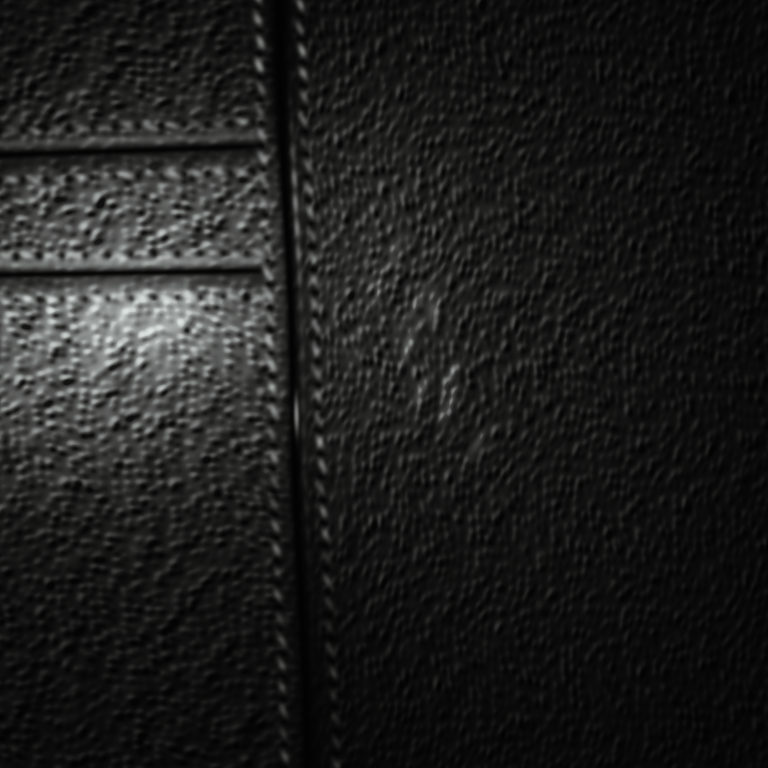
Reproduce this texture procedurally as a Shadertoy shader.

```glsl
// Dark pebbled leather panels joined by stitched seams under a soft lamp glow.
#define GRAIN_LEFT vec2(70.0, 84.0)
#define GRAIN_RIGHT vec2(100.0, 66.0)
#define GRAIN_DEPTH 0.85
#define STITCH_PITCH 0.0300
#define STITCH_GLOSS 1.25
#define SEAM_WIDTH 0.0068
#define LAMP_POS vec2(0.195, 0.585)
#define LAMP_POWER 0.62
#define SCUFF_COUNT 13
#define SCUFF_GLOSS 0.34

vec2 hash2(vec2 p) {
    vec3 q = fract(p.xyx * vec3(0.1031, 0.1030, 0.0973));
    q += dot(q, q.yzx + 33.33);
    return fract((q.xx + q.yz) * q.zy);
}

float gauss(vec2 d, vec2 size) {
    d /= size;
    return exp(-dot(d, d));
}

float ridge(float d, float width) {
    return exp(-d * d / (width * width));
}

// Cellular noise: smooth bumps around jittered cell centres.
float pebbles(vec2 p) {
    vec2 cell = floor(p), f = p - cell;
    float h = 0.0;
    for (int y = -1; y <= 1; y++)
    for (int x = -1; x <= 1; x++) {
        vec2 o = vec2(x, y);
        vec2 r = hash2(cell + o);
        vec2 d = o + 0.1 + 0.8 * r - f;
        h += (0.3 + 0.9 * r.x) * exp(-5.5 * dot(d, d));
    }
    return h;
}

// Slope of the pebbles towards the light.
float slope(vec2 p, vec2 dir) {
    return pebbles(p - 0.25 * dir) - pebbles(p + 0.25 * dir);
}

// Broad light falling on the two sides of the long seam.
float lighting(vec2 p, float rightSide) {
    float left = 0.03
        + LAMP_POWER * gauss(p - LAMP_POS, vec2(0.105, 0.055))
        + 0.33 * gauss(p - vec2(0.07, 0.54), vec2(0.25, 0.135))
        + 0.21 * gauss(p - vec2(0.20, 0.72), vec2(0.26, 0.12))
        + 0.10 * gauss(p - vec2(0.20, 0.60), vec2(0.35, 0.36));
    float right = 0.018
        + 0.12 * gauss(p - vec2(0.44, 0.64), vec2(0.16, 0.24))
        + 0.062 * gauss(p - vec2(0.64, 0.58), vec2(0.30, 0.42));
    return mix(left, right, rightSide);
}

// One row of stitches: x = glossy thread, y = needle hole.
vec2 stitches(float along, float across, float seed) {
    float id = floor(along / STITCH_PITCH);
    float f = (fract(along / STITCH_PITCH) - 0.5) * STITCH_PITCH;
    vec2 r = hash2(vec2(id, seed));
    vec2 d = vec2(f, across + 0.30 * f + 0.004 * (r.y - 0.5));
    float thread = gauss(d, vec2(0.0080, 0.0048)) * (0.35 + 0.75 * r.x);
    float gap = STITCH_PITCH * 0.5 - abs(f);
    return vec2(thread, gauss(vec2(gap, across), vec2(0.0055, 0.0060)));
}

// Short slanted scuffs scattered along a diagonal band.
float scuffs(vec2 p) {
    float sum = 0.0;
    for (int i = 0; i < SCUFF_COUNT; i++) {
        float k = float(i), t = k / float(SCUFF_COUNT - 1);
        vec2 c = vec2(0.515 + 0.080 * t, 0.65 - 0.215 * t);
        c += vec2(0.036 * sin(k * 2.4), 0.028 * cos(k * 3.7));
        vec2 d = p - c;
        d.x -= (0.10 + 0.45 * hash2(vec2(k, 7.0)).x) * d.y;
        sum += gauss(d, vec2(0.0065, 0.019)) * (0.4 + 0.6 * hash2(vec2(k, 3.0)).y);
    }
    return sum;
}

void mainImage(out vec4 fragColor, in vec2 fragCoord) {
    vec2 p = fragCoord / iResolution.xy;
    float s = p.x - (0.400 - 0.038 * p.y) - 0.0015 * sin(p.y * 13.0);
    float rightSide = smoothstep(-0.004, 0.004, s);
    float leftPanel = 1.0 - smoothstep(-0.030, -0.022, s);
    float light = lighting(p, rightSide);

    // Leather grain with a softer layer of wrinkles.
    vec2 w = p + 0.004 * vec2(sin(p.y * 31.0 + 4.0 * p.x), sin(p.x * 27.0 + p.y * 9.0));
    float fineL = slope(w * GRAIN_LEFT, vec2(-0.55, 0.83));
    float fineR = slope((w - vec2(0.08 * w.y, 0.0)) * GRAIN_RIGHT, vec2(-0.80, 0.60));
    float fine = mix(fineL, fineR, rightSide);
    float folds = slope(mat2(0.80, -0.60, 0.60, 0.80) * w * vec2(24.0, 34.0), vec2(-0.4, 0.9));
    float relief = GRAIN_DEPTH * fine + mix(0.45, 0.28, rightSide) * folds;
    float calm = 1.0 - 0.35 * gauss(p - LAMP_POS, vec2(0.13, 0.07));
    float glint = max(fine - 0.12, 0.0);
    float tone = light * max(0.86 + calm * relief, 0.12) + light * glint;
    tone += SCUFF_GLOSS * scuffs(p) * (0.5 + 1.3 * glint);

    // Two cross seams, each with a rolled edge and two stitch rows.
    for (int i = 0; i < 2; i++) {
        float k = float(i);
        float d = p.y - mix(0.798 + 0.034 * p.x, 0.642 + 0.016 * p.x, k);
        tone = mix(tone, light * 0.8, 0.65 * leftPanel * ridge(d, 0.028));
        tone += leftPanel * (light + 0.05) * 0.50 * ridge(d - 0.014, 0.006);
        tone *= 1.0 - 0.45 * leftPanel * ridge(d + 0.013, 0.009);
        tone *= 1.0 - 0.97 * leftPanel * ridge(d, SEAM_WIDTH);
        for (int j = 0; j < 2; j++) {
            float offset = mix(mix(0.032, 0.024, k), -0.033, float(j));
            vec2 st = stitches(p.x + 0.009 * k, d - offset, 2.0 * k + float(j));
            tone *= 1.0 - 0.75 * leftPanel * st.y;
            tone += leftPanel * st.x * STITCH_GLOSS * (0.7 * light + 0.18);
        }
    }

    // Long seam: smooth shaded channel, dark split and a glinting lip.
    tone = mix(tone, light * 0.75, 0.6 * ridge(s - 0.004, 0.032));
    tone *= 1.0 - 0.45 * ridge(s - 0.006, 0.017);
    float split = mix(SEAM_WIDTH, 0.013, smoothstep(0.72, 0.90, p.y));
    tone *= 1.0 - 0.97 * ridge(s, split);
    float lip = 0.36 * ridge(p.y - 0.73, 0.08) + 0.09 * ridge(p.y - 0.55, 0.25);
    tone += lip * ridge(s - 0.013, 0.0038) * (0.7 + 0.4 * sin(p.y * 190.0));
    tone += 0.55 * gauss(vec2(s - 0.004, p.y - 0.46), vec2(0.003, 0.020));

    // Stitch rows beside the long seam.
    float glow = 0.13 + 0.30 * ridge(p.y - 0.55, 0.24) + 0.24 * ridge(p.y - 0.97, 0.14);
    for (int i = 0; i < 2; i++) {
        float k = float(i);
        float offset = mix(-0.029 + 0.003 * p.y, 0.038 - 0.010 * p.y, k);
        vec2 st = stitches(p.y + 0.011 * k, s - offset, 11.0 + k);
        tone *= 1.0 - 0.85 * st.y;
        tone += st.x * STITCH_GLOSS * glow * mix(1.15, 0.95, k);
    }

    // Neutral shadows, faintly cool highlights and a soft shoulder.
    tone = 0.95 * (1.0 - exp(-1.25 * max(tone, 0.0)));
    vec3 tint = mix(vec3(1.0, 1.0, 0.98), vec3(0.97, 1.0, 0.99), smoothstep(0.1, 0.6, tone));
    fragColor = vec4(tone * tint + 0.008, 1.0);
}
```
